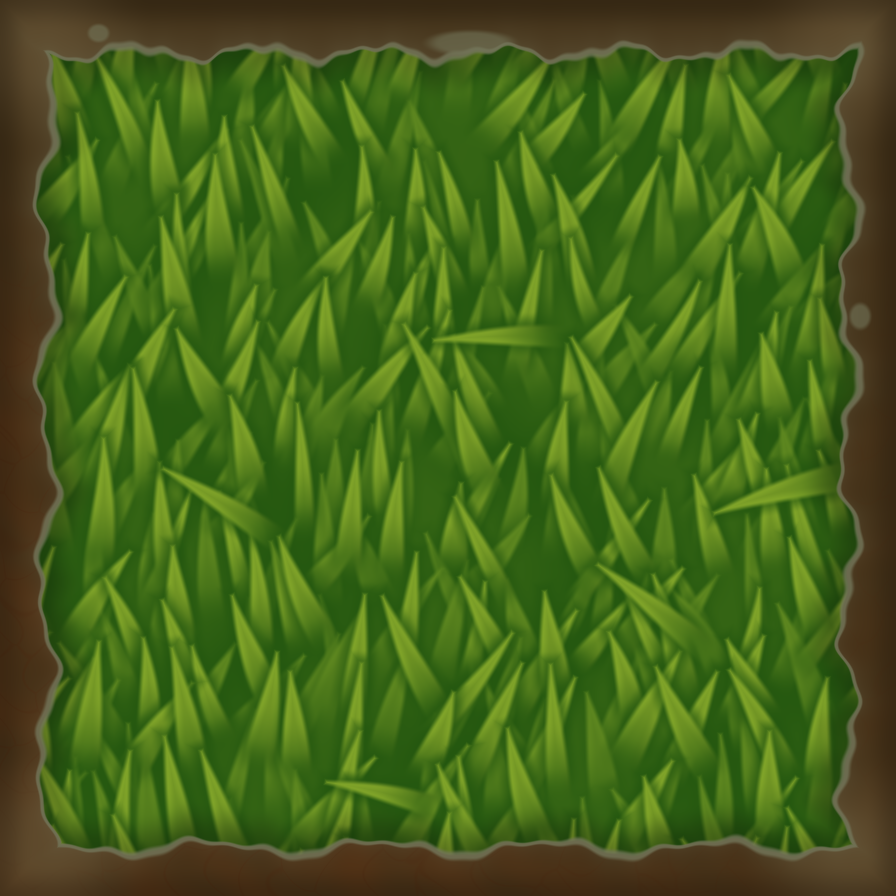
This texture is drawn by a WebGL 1 fragment shader. Its source:

```glsl
precision highp float;
// A square bed of soft, overlapping grass blades inside a worn brown frame.
// Blades are tapered strokes on jittered grids, painted from back to front;
// layered sines cut the ragged border, and cellular noise cracks the frame.

uniform vec2 u_resolution;

const float TAU = 6.2831853;
const vec2 CELL = vec2(0.060, 0.078);       // spacing of the blades
const float BLADE_LENGTH = 0.150;
const float BLADE_WIDTH = 0.021;
const float BLADE_SOFTNESS = 0.0035;
const float SHADOW_REACH = 0.016;
const float RIM_WIDTH = 0.0035;
const vec3 DEEP_GREEN = vec3(0.14, 0.34, 0.06);
const vec3 MID_GREEN = vec3(0.25, 0.43, 0.09);
const vec3 BODY_GREEN = vec3(0.44, 0.58, 0.14);
const vec3 EDGE_GREEN = vec3(0.53, 0.67, 0.17);
const vec3 DARK_WOOD = vec3(0.25, 0.185, 0.09);
const vec3 PALE_WOOD = vec3(0.36, 0.29, 0.18);
const vec3 RED_WOOD = vec3(0.36, 0.19, 0.07);
const vec3 RIM_GREY = vec3(0.45, 0.46, 0.35);

vec2 hash2(vec2 p) {
  return fract(sin(vec2(dot(p, vec2(127.1, 311.7)), dot(p, vec2(269.5, 183.3)))) * 4375.85);
}

// Distance to the nearest cell border, used for cracks.
float cellBorder(vec2 p) {
  vec2 cell = floor(p);
  float nearest = 8.0, second = 8.0;
  for (int j = -1; j <= 1; j++) {
    for (int i = -1; i <= 1; i++) {
      vec2 id = cell + vec2(float(i), float(j));
      float d = length(id + hash2(id) - p);
      second = min(second, max(nearest, d));
      nearest = min(nearest, d);
    }
  }
  return second - nearest;
}

// Outward wobble of one side; peak is a place where it bulges most.
float wobble(float s, float frequency, float peak, float amount) {
  float a = TAU * frequency * (s - peak);
  return amount * (cos(a) + 0.4 * sin(a * 2.13 + 0.6) + 0.22 * cos(a * 4.3 + 1.0));
}

// Depth inside the bed: positive within the grass, negative on the frame.
float bedDepth(vec2 p) {
  float left = p.x - 0.053 + wobble(p.y, 4.8, 0.772, 0.0100);
  float right = 0.946 - p.x + wobble(p.y, 5.4, 0.393, 0.0100);
  float top = 0.940 - p.y + wobble(p.x, 7.3, 0.697, 0.0075);
  float bottom = p.y - 0.055 + wobble(p.x, 5.3, 0.326, 0.0075);
  return min(min(left, right), min(top, bottom));
}

void paintBlade(inout vec3 color, vec2 p, vec2 base, vec2 tip, float width, float bend, float light) {
  vec2 axis = tip - base;
  float size = length(axis);
  vec2 dir = axis / size;
  vec2 q = p - base;
  float t = dot(q, dir) / size;
  float across = dot(q, vec2(dir.y, -dir.x)) - bend * t * (1.0 - t);
  float taper = pow(clamp(1.0 - t, 0.0, 1.0), 1.2) * (0.65 + 0.9 * clamp(t, 0.0, 1.0));
  float d = max(abs(across) - width * taper - 0.0012, (t - 1.0) * size);
  float root = smoothstep(0.0, 0.32, t);

  float shadow = 1.0 - smoothstep(0.0, SHADOW_REACH, d);
  color = mix(color, DEEP_GREEN, 0.62 * shadow * root * light);
  float cover = 1.0 - smoothstep(-BLADE_SOFTNESS, BLADE_SOFTNESS, d);
  float edge = 1.0 - smoothstep(0.002, 0.011, -d);
  vec3 body = mix(MID_GREEN, mix(BODY_GREEN, EDGE_GREEN, 0.7 * edge), smoothstep(0.05, 0.62, t));
  body *= 1.0 - 0.10 * smoothstep(0.0, width, across);
  color = mix(color, mix(MID_GREEN, body, light), cover * root);
}

// One layer of blades; lower rows overlap the rows above.
void paintLayer(inout vec3 color, vec2 p, vec2 seed, float light) {
  vec2 cell = floor(p / CELL + seed);
  for (int j = 0; j < 5; j++) {
    for (int i = -2; i <= 2; i++) {
      vec2 id = cell + vec2(float(i), 1.0 - float(j));
      vec2 h = hash2(id + seed * 17.0);
      vec2 k = hash2(id + seed * 31.0 + 5.7);
      vec2 base = (id + 0.15 + 0.7 * h - seed) * CELL;
      float lean = (k.x - 0.42) * 1.25;
      float size = BLADE_LENGTH * (0.68 + 0.42 * k.y);
      vec2 tip = base + size * vec2(sin(lean), cos(lean));
      paintBlade(color, p, base, tip, BLADE_WIDTH * (0.7 + 0.5 * h.y), 0.04 * (h.x - 0.5), light);
    }
  }
}

vec3 grass(vec2 p) {
  vec3 color = mix(DEEP_GREEN, MID_GREEN, 0.35 + 0.25 * sin(p.x * 19.0 + 2.0 * sin(p.y * 13.0)));
  paintLayer(color, p, vec2(0.37, 0.61), 0.45);
  paintLayer(color, p, vec2(0.0, 0.15), 1.0);
  // Fallen blades lying across the upright ones.
  paintBlade(color, p, vec2(0.640, 0.624), vec2(0.484, 0.620), 0.017, 0.012, 1.0);
  paintBlade(color, p, vec2(0.975, 0.474), vec2(0.797, 0.427), 0.023, 0.020, 1.0);
  paintBlade(color, p, vec2(0.500, 0.094), vec2(0.364, 0.127), 0.017, 0.015, 1.0);
  paintBlade(color, p, vec2(0.320, 0.390), vec2(0.182, 0.477), 0.019, 0.010, 1.0);
  paintBlade(color, p, vec2(0.800, 0.262), vec2(0.667, 0.370), 0.020, 0.010, 1.0);
  return color;
}

vec3 frame(vec2 p, float depth) {
  vec2 toEdge = min(p, 1.0 - p);
  float outer = min(toEdge.x, toEdge.y);
  float mottling = sin(p.x * 31.0 + 3.0 * sin(p.y * 17.0)) * sin(p.y * 27.0 + 2.0 * sin(p.x * 23.0));
  float warm = (1.0 - smoothstep(0.45, 0.9, p.y)) * (1.0 - 0.65 * smoothstep(0.3, 1.0, p.x));
  vec3 color = mix(DARK_WOOD, RED_WOOD, warm * (0.4 + 0.2 * mottling));
  float crack = 1.0 - smoothstep(0.0, 0.07, cellBorder(p * 17.0 + 0.3 * sin(p.yx * 60.0)));
  color = mix(color, RED_WOOD * 0.8, 0.35 * crack * warm);
  color = mix(color, PALE_WOOD, 0.45 * smoothstep(0.0, 0.06, outer) * smoothstep(0.4, 1.0, p.y));
  float corner = 1.0 - smoothstep(0.01, 0.13, length(toEdge - 0.05));
  color = mix(color, PALE_WOOD * 1.08, 0.75 * corner);
  color *= 0.84 + 0.16 * smoothstep(0.0, 0.035, outer);
  return mix(color, RIM_GREY, 0.22 * exp(depth * 70.0));
}

// Pale smudge with a soft outline.
float smudge(vec2 p, vec2 center, vec2 radius) {
  return 1.0 - smoothstep(0.65, 1.1, length((p - center) / radius));
}

void main() {
  vec2 p = gl_FragCoord.xy / u_resolution;
  float depth = bedDepth(p);
  float inside = smoothstep(-0.0015, 0.0015, depth);
  vec3 wood = frame(p, min(depth, 0.0));
  float tears = smudge(p, vec2(0.525, 0.952), vec2(0.052, 0.015));
  tears = max(tears, smudge(p, vec2(0.960, 0.647), vec2(0.013, 0.016)));
  tears = max(tears, smudge(p, vec2(0.110, 0.963), vec2(0.013, 0.011)));
  wood = mix(wood, RIM_GREY, 0.6 * tears);

  vec3 turf = grass(p);
  turf *= 0.76 + 0.24 * smoothstep(0.0, 0.045, depth);
  vec3 color = mix(wood, turf, inside);
  float rimWidth = RIM_WIDTH * (1.2 + 0.5 * sin(p.x * 37.0 + p.y * 29.0));
  float rim = 1.0 - smoothstep(0.3 * rimWidth, 1.3 * rimWidth, abs(depth + 0.001));
  gl_FragColor = vec4(mix(color, RIM_GREY, 0.8 * rim), 1.0);
}
```
